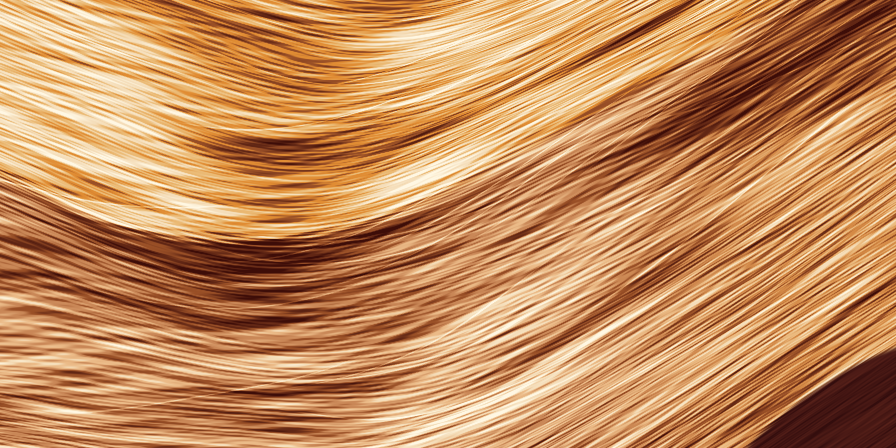
Reproduce this texture procedurally as a WebGL 1 fragment shader.

```glsl
precision highp float;
// Sweeping locks of glossy blond hair, golden above and copper brown below.
uniform vec2 u_resolution;

float hash(vec2 p) {
  return fract(sin(dot(p, vec2(127.1, 311.7))) * 4375.85);
}

vec2 gradient(vec2 cell) {
  float angle = 6.2832 * hash(cell);
  return vec2(cos(angle), sin(angle));
}

// Gradient noise, roughly -0.7 to 0.7
float noise(vec2 p) {
  vec2 i = floor(p);
  vec2 f = p - i;
  vec2 w = f * f * f * (f * (f * 6.0 - 15.0) + 10.0);
  vec2 e = vec2(1.0, 0.0);
  float low = mix(dot(gradient(i), f), dot(gradient(i + e), f - e), w.x);
  float high = mix(dot(gradient(i + e.yx), f - e.yx), dot(gradient(i + 1.0), f - 1.0), w.x);
  return mix(low, high, w.y);
}

// Rounded bend: straight on both sides, turning around x = center
float bend(float x, float center, float tilt, float steepness) {
  float d = x - center;
  return tilt * d + sqrt(steepness * steepness * d * d + 0.0225);
}

// Height across the strands; constant along each one, zero at the parting
float strandHeight(vec2 p) {
  float parting = bend(p.x, 0.65, 0.1, 0.5);
  float above = p.y - 0.31 - parting;
  float curve = mix(parting, bend(p.x, 0.95, 0.05, 0.4), smoothstep(0.0, 0.6, above));
  curve = mix(curve, bend(p.x, 0.95, 0.32, 0.42), smoothstep(0.0, 0.5, -above));
  return p.y - 0.31 - curve;
}

// Soft patch of light or shade stretched along the flow
float patchAt(vec2 q, vec2 center, vec2 radius) {
  vec2 d = (q - center) / radius;
  return exp(-dot(d, d));
}

float upperTone(vec2 q) {
  float t = 0.73;
  t += 0.24 * patchAt(q, vec2(0.10, 0.22), vec2(0.36, 0.18));
  t -= 0.27 * patchAt(q, vec2(0.57, 0.19), vec2(0.28, 0.09));
  t -= 0.16 * patchAt(q, vec2(0.60, 0.41), vec2(0.27, 0.13));
  t -= 0.08 * patchAt(q, vec2(0.72, 0.04), vec2(0.20, 0.04));
  t += 0.18 * patchAt(q, vec2(1.06, 0.06), vec2(0.24, 0.05));
  t += 0.20 * patchAt(q, vec2(1.10, 0.34), vec2(0.26, 0.10));
  t -= 0.45 * patchAt(q, vec2(1.46, 0.154), vec2(0.22, 0.02));
  t -= 0.50 * patchAt(q, vec2(1.34, 0.005), vec2(0.14, 0.014));
  t -= 0.35 * patchAt(q, vec2(0.96, 0.168), vec2(0.13, 0.016));
  return t;
}

float lowerTone(vec2 q) {
  float t = 0.62;
  t -= 0.46 * patchAt(q, vec2(0.52, -0.03), vec2(0.33, 0.042));
  t -= 0.20 * patchAt(q, vec2(0.50, -0.14), vec2(0.38, 0.09));
  t += 0.18 * patchAt(q, vec2(0.24, -0.27), vec2(0.42, 0.03));
  t -= 0.40 * patchAt(q, vec2(0.75, -0.295), vec2(0.25, 0.016));
  t += 0.32 * patchAt(q, vec2(1.12, -0.265), vec2(0.30, 0.045));
  t += 0.30 * patchAt(q, vec2(1.12, -0.44), vec2(0.28, 0.09));
  t -= 0.42 * patchAt(q, vec2(1.30, -0.364), vec2(0.22, 0.013));
  t -= 0.38 * patchAt(q, vec2(1.88, -0.12), vec2(0.46, 0.095));
  t += 0.07 * patchAt(q, vec2(1.82, -0.58), vec2(0.45, 0.16));
  return t;
}

// Fine overlapping fibres, each layer running at a slightly different angle
float fibres(vec2 q) {
  float sum = 0.0;
  float frequency = 38.0;
  for (int i = 0; i < 4; i++) {
    float layer = float(i);
    float slant = 0.08 * sin(layer * 2.4 + 0.5);
    vec2 along = vec2(q.x * (1.6 + layer * 0.8), (q.y + slant * q.x) * frequency);
    sum += (0.17 + 0.11 * layer) * noise(along + layer * 17.3);
    frequency *= 1.7;
  }
  return sum * (sum < 0.0 ? 1.2 : 0.95);
}

// Stray bright hairs crossing the flow
float strayHairs(vec2 q, float pixel) {
  float light = 0.0;
  for (int i = 0; i < 36; i++) {
    float id = float(i);
    float dx = q.x - 2.0 * hash(vec2(id, 1.0));
    float offset = mix(-0.4, 0.48, hash(vec2(id, 2.0)));
    float slant = 0.4 * (hash(vec2(id, 3.0)) - 0.5);
    float d = abs(q.y - offset - slant * dx - 0.08 * dx * dx);
    light += smoothstep(0.0005 + pixel, 0.0, d) * smoothstep(0.4, 0.15, abs(dx));
  }
  return min(light, 1.0);
}

vec3 hairColor(float tone, float gold) {
  vec3 mid = mix(vec3(0.79, 0.53, 0.34), vec3(0.88, 0.55, 0.20), gold);
  vec3 c = mix(vec3(0.24, 0.05, 0.03), vec3(0.38, 0.15, 0.08), smoothstep(0.0, 0.2, tone));
  c = mix(c, vec3(0.60, 0.31, 0.15), smoothstep(0.2, 0.43, tone));
  c = mix(c, mid, smoothstep(0.43, 0.6, tone));
  c = mix(c, vec3(0.92, 0.73, 0.53 - 0.07 * gold), smoothstep(0.61, 0.79, tone));
  c = mix(c, vec3(0.96, 0.87, 0.73), smoothstep(0.79, 0.93, tone));
  return mix(c, vec3(1.0, 0.97, 0.89), smoothstep(0.93, 1.12, tone));
}

void main() {
  vec2 p = gl_FragCoord.xy / u_resolution.y;
  vec2 q = vec2(p.x, strandHeight(p));
  q.y += 0.014 * noise(vec2(q.x * 2.2, q.y * 9.0));
  // Large light and shade, split at the parting
  float fibre = fibres(q);
  float upper = smoothstep(-0.015, 0.015, q.y + 0.05 * fibre);
  float tone = mix(lowerTone(q), upperTone(q), upper) + fibre * mix(1.0, 0.88, upper);
  tone += 0.19 * noise(vec2(q.x * 1.3, q.y * 13.0) + 5.0) + 0.22 * strayHairs(q, 1.0 / u_resolution.y);
  vec3 color = hairColor(tone, max(upper, 0.5 * smoothstep(1.2, 1.9, p.x)));
  // Dark lock tucked under the lower right corner
  float fromRight = 2.0 - p.x;
  float edge = 0.224 - 0.35 * fromRight - 0.97 * fromRight * fromRight;
  float shadow = smoothstep(0.008, -0.008, p.y - edge + 0.012 * fibre);
  vec3 shade = mix(vec3(0.20, 0.05, 0.05), vec3(0.40, 0.16, 0.12), clamp(0.35 + fibre, 0.0, 1.0));
  gl_FragColor = vec4(mix(color, shade, shadow), 1.0);
}
```
